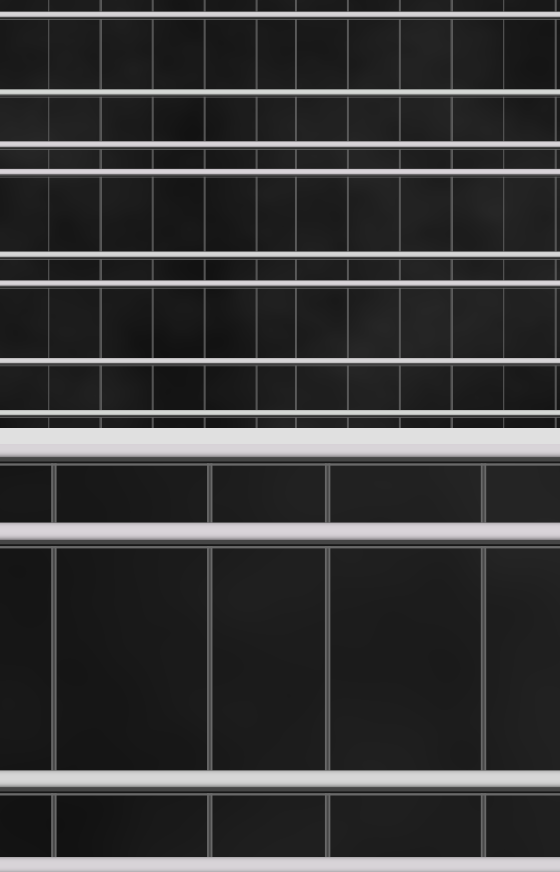
Top: the whole. Bottom: its middle third, enlarged.
This pattern is drawn by a Shadertoy shader. Its source:

```glsl
const float ROW_PERIOD = 0.628;
const float COLUMN_PITCH = 0.1214;
const float MIRROR_X = 0.6454;
const float FIRST_COLUMN = 0.0459;

float hash(vec2 p) {
    return fract(sin(dot(p, vec2(127.1, 311.7))) * 43758.5);
}

float valueNoise(vec2 p) {
    vec2 cell = floor(p);
    vec2 f = fract(p);
    f = f * f * (3.0 - 2.0 * f);
    float low = mix(hash(cell), hash(cell + vec2(1, 0)), f.x);
    float high = mix(hash(cell + vec2(0, 1)), hash(cell + vec2(1, 1)), f.x);
    return mix(low, high, f.y);
}

float smoke(vec2 p) {
    float sum = 0.0;
    float weight = 0.55;
    for (int i = 0; i < 4; i++) {
        sum += weight * valueNoise(p);
        p = mat2(1.6, 1.2, -1.2, 1.6) * p + 7.3;
        weight *= 0.48;
    }
    return sum;
}

// Share of one pixel covered by the interval lo..hi
float band(float x, float lo, float hi, float pixel) {
    float covered = min(hi, x + 0.5 * pixel) - max(lo, x - 0.5 * pixel);
    return clamp(covered / pixel, 0.0, 1.0);
}

// Fine double-edged columns, mirrored about one axis
vec3 drawColumns(vec3 base, float x, float pixel) {
    float offset = abs(x - MIRROR_X) - FIRST_COLUMN;
    float index = max(round(offset / COLUMN_PITCH), 0.0);
    float across = offset - index * COLUMN_PITCH;
    float halfWidth = index == 4.0 ? 0.0011 : index == 3.0 ? 0.0026 : 0.0021;
    float outer = band(across, -halfWidth, halfWidth, pixel);
    float core = band(across, -0.35 * halfWidth, 0.35 * halfWidth, pixel);
    vec3 color = mix(base, vec3(0.41), outer);
    return mix(color, vec3(0.25), core * 0.8);
}

// Rounded metal rail with a dark underside and a thin lower lip
vec3 drawRail(vec3 base, float depth, float size, vec3 tint, float pixel) {
    float face = 0.0125 * size;
    float under = 0.0155 * size;
    float lip = 0.0168 * size;
    float s = clamp(depth / face, 0.0, 1.0);
    float shine = 0.84 - 0.26 * pow(abs(2.0 * s - 0.9), 3.5);
    vec3 color = mix(base, vec3(0.09), band(depth, 0.0, lip, pixel));
    color = mix(color, vec3(0.41), band(depth, lip, lip + 0.0018, pixel));
    color = mix(color, vec3(0.27), band(depth, face, under, pixel));
    return mix(color, shine * tint, band(depth, 0.0, face, pixel));
}

void mainImage(out vec4 fragColor, in vec2 fragCoord) {
    float pixel = 1.0 / iResolution.y;
    vec2 p = fragCoord * pixel;
    float down = 1.0 - p.y;

    // Dark smoky panel
    float haze = smoke(p * vec2(3.6, 4.2) + vec2(2.4, 5.1));
    vec3 color = vec3(0.11 + 0.13 * (haze - 0.5));
    color += 0.006 * (valueNoise(p * vec2(18.0, 24.0)) - 0.5);
    color = drawColumns(color, p.x, pixel);

    // Five unevenly spaced rails in each vertical period
    float starts[5] = float[5](0.027, 0.2085, 0.330, 0.3945, 0.5875);
    for (int i = 0; i < 5; i++) {
        float shifted = down - starts[i] + 0.5 * ROW_PERIOD;
        float row = floor(shifted / ROW_PERIOD);
        float depth = shifted - (row + 0.5) * ROW_PERIOD;
        vec2 id = vec2(float(i), row);
        float size = mix(0.96, 1.1, hash(id + 3.7));
        float warmth = 0.012 * (2.0 * hash(id + 9.2) - 1.0);
        vec3 tint = vec3(1.0 + warmth, 1.0 - warmth, 1.0 + warmth);
        color = drawRail(color, depth, size, tint, pixel);
    }

    fragColor = vec4(color, 1.0);
}
```
